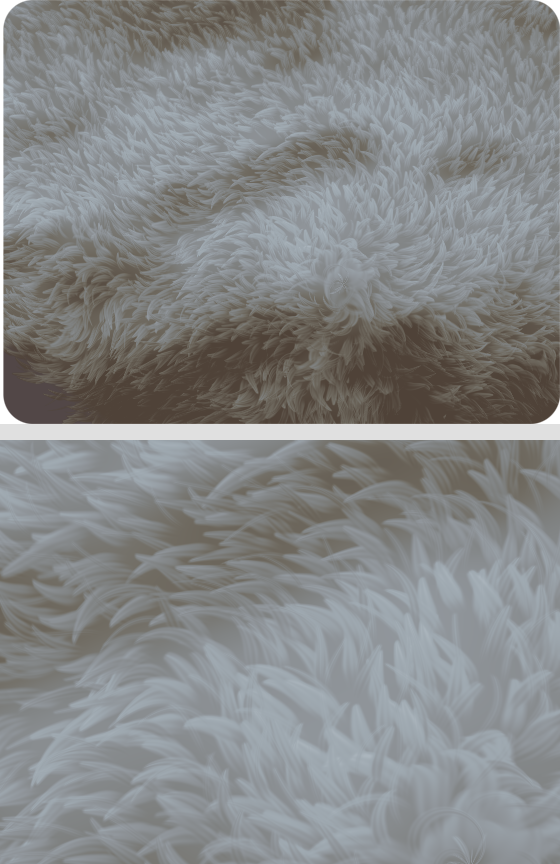
Top: the whole. Bottom: its middle third, enlarged.
A WebGL 2 fragment shader for this texture:

```glsl
#version 300 es
precision highp float;
// Draws a soft, shaggy wool pile: curled locks combed outward from a crown.

uniform vec2 u_resolution;
out vec4 fragColor;

const int LAYERS = 7;
const float CELL = 0.042;
const vec2 CROWN = vec2(0.76, 0.33);

float hash(vec2 p) {
    return fract(sin(dot(p, vec2(127.1, 311.7))) * 43758.5);
}

vec2 hash2(vec2 p) {
    return vec2(hash(p), hash(p + 57.3));
}

float noise(vec2 p) {
    vec2 i = floor(p), f = fract(p);
    f = f * f * (3.0 - 2.0 * f);
    return mix(mix(hash(i), hash(i + vec2(1, 0)), f.x),
               mix(hash(i + vec2(0, 1)), hash(i + vec2(1, 1)), f.x), f.y);
}

// Combing angle: radial from the crown, stirred by slow noise
float flowAngle(vec2 p) {
    vec2 r = p - CROWN;
    float stir = noise(p * 4.5 + 3.0) + 0.5 * noise(p * 10.0) - 0.75;
    return atan(r.y, r.x * 1.2 - 0.06) + 1.5 * stir;
}

// Broad light: bright middle, dim skirt, creases rising to the right
float broadLight(vec2 p, float aspect) {
    float skirt = smoothstep(-0.08, 0.48, p.y - 0.12 * abs(p.x - CROWN.x));
    float light = mix(0.06, 0.80, skirt) - 0.20 * smoothstep(0.65, 1.05, p.y);
    light -= 0.10 * smoothstep(0.75 * aspect, aspect, p.x);
    vec2 along = vec2(p.x * 0.95 + p.y * 0.3, p.y * 0.95 - p.x * 0.3);
    float fold = noise(along * vec2(3.2, 8.0) + 11.0);
    float tuft = noise(along * vec2(9.0, 15.0) + 5.0);
    return light - 0.32 * smoothstep(0.5, 0.1, fold) + 0.20 * (tuft - 0.5);
}

// One tapered, curled lock; returns (coverage, shade)
vec2 lock(vec2 q, float angle, float len, float width, float curl, float blur, float seed) {
    vec2 dir = vec2(cos(angle), sin(angle));
    vec2 side = vec2(-dir.y, dir.x);
    float t = dot(q, dir) / len;
    if (t <= 0.0 || t >= 1.0) return vec2(0.0);
    float across = dot(q, side) - curl * len * t * t;
    float w = width * pow(1.0 - t, 0.6) * (0.5 + 0.5 * smoothstep(0.0, 0.45, t));
    float cover = smoothstep(w + blur, w - blur, abs(across));
    cover *= smoothstep(0.0, 0.4, t) * smoothstep(1.0, 0.93, t);
    float u = clamp(across / (w + 0.001), -1.0, 1.0);
    float shade = 0.34 * (t - 0.55) + 0.11 * u * side.y;
    shade += 0.09 * smoothstep(0.35, 0.9, abs(u)) - 0.03;
    shade += 0.035 * sin(u * 8.0 + seed * 6.28);
    return vec2(cover, shade + 0.16 * (seed - 0.5));
}

// Warm shadow to cool highlight
vec3 woolColor(float v) {
    vec3 c = mix(vec3(0.31, 0.26, 0.22), vec3(0.44, 0.42, 0.38), smoothstep(-0.1, 0.32, v));
    c = mix(c, vec3(0.50, 0.51, 0.51), smoothstep(0.22, 0.48, v));
    c = mix(c, vec3(0.56, 0.58, 0.60), smoothstep(0.42, 0.68, v));
    c = mix(c, vec3(0.62, 0.66, 0.69), smoothstep(0.62, 0.88, v));
    return mix(c, vec3(0.71, 0.75, 0.78), smoothstep(0.85, 1.2, v));
}

// Positive where the pile grows, negative past its lower-left hem
float hem(vec2 p) {
    return p.x * 0.8 + p.y - 0.19;
}

float roundedBox(vec2 p, vec2 center, vec2 halfSize, float radius) {
    vec2 d = abs(p - center) - halfSize + radius;
    return length(max(d, 0.0)) + min(max(d.x, d.y), 0.0) - radius;
}

void main() {
    vec2 p = gl_FragCoord.xy / u_resolution.y;
    float aspect = u_resolution.x / u_resolution.y;
    float light = broadLight(p, aspect);
    float angle = flowAngle(p);
    float size = mix(1.1, 0.68, clamp(p.y, 0.0, 1.0));
    float blur = 0.0022 + 0.002 * smoothstep(0.6, 1.0, p.y);

    // Locks in layers, far rows first; the last layers are fine wisps
    float value = light - 0.22;
    float wool = smoothstep(-0.01, 0.03, hem(p));
    for (int k = 0; k < LAYERS; k++) {
        float layer = float(k);
        float wisp = step(4.5, layer);
        vec2 shift = CELL * hash2(vec2(layer, 9.0));
        vec2 home = floor((p + shift) / CELL);
        for (int j = 2; j >= -2; j--) {
            for (int i = -2; i <= 2; i++) {
                vec2 id = home + vec2(i, j);
                vec2 key = id + layer * 31.7;
                vec2 root = (id + hash2(key)) * CELL - shift;
                vec2 rnd = hash2(key + 17.9);
                float len = 0.072 * size * mix(0.7, 1.0, rnd.x);
                vec2 q = p - root;
                if (dot(q, q) > len * len * 1.2 || hem(root) < 0.0) continue;
                float width = mix(0.0095, 0.0032, wisp) * size * mix(0.7, 1.2, rnd.y);
                float bend = angle + 0.9 * (rnd.y - 0.5);
                vec2 s = lock(q, bend, len, width, 0.8 * (rnd.x - 0.5), blur, rnd.y);
                float cover = s.x * mix(0.92, 0.55, wisp);
                value = mix(value, light + s.y + 0.07 * wisp, cover);
                wool = max(wool, cover);
            }
        }
    }

    // Dim ground beyond the hem, then the rounded white frame
    vec3 color = mix(vec3(0.32, 0.28, 0.28), woolColor(value), wool);
    vec2 halfSize = vec2(0.5 * (aspect - 0.008), 0.5);
    float frame = roundedBox(p, vec2(0.008, 0.0) + halfSize, halfSize, 0.07);
    color = mix(color, vec3(1.0), smoothstep(-0.002, 0.002, frame));
    fragColor = vec4(color, 1.0);
}
```
